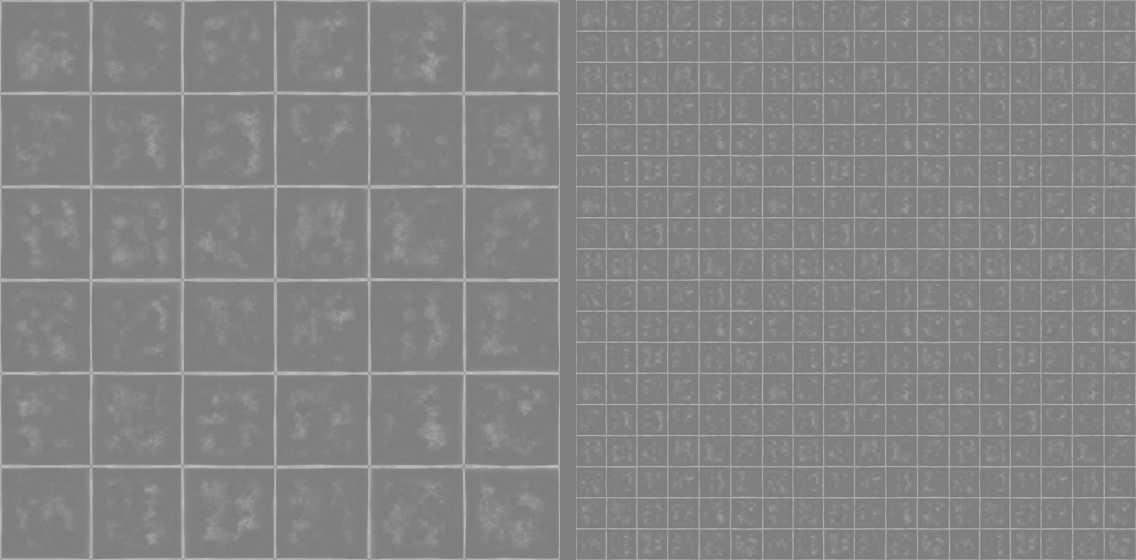
Left: one tile. Right: repeated 3 by 3.
Write a Shadertoy shader that draws this texture map.

```glsl
// Square grey tiles with pale, slightly uneven grout, seamless on all sides.
// Distance to a gently warped grid gives the grout; wrapping value noise
// gives the cloudy wear inside each tile and the worn rims of a few tiles.

const float TILES = 6.0;             // repeats across and down
const vec3 TILE_COLOR = vec3(0.497);
const vec3 GROUT_COLOR = vec3(0.715);
const vec2 GROUT_HALF = vec2(0.0022, 0.0027); // vertical, horizontal lines
const float GROUT_SOFT = 0.0013;     // edge blur of the grout
const float COLUMN_BOW = 0.0083;     // inner columns drift to the left
const float WOBBLE = 0.0016;         // hand-laid waviness of the lines
const float CLOUD_GAIN = 0.115;      // brightness of the cloudy wear
const float RIM_GAIN = 0.10;         // brightness of worn rims
const float GRAIN_GAIN = 0.012;
const float PI = 3.14159265;

// Integer hash of a cell, 0..1
float hash(vec2 cell, float seed) {
    uvec3 q = uvec3(ivec3(cell, seed)) * uvec3(1597u, 7919u, 3571u);
    uint n = (q.x ^ (q.y << 8) ^ (q.z << 16)) + q.x * 31u + q.y * 17u;
    n = (n ^ (n >> 16)) * 73244475u;
    n = (n ^ (n >> 15)) * 39916801u;
    n ^= n >> 16;
    return float(n & 65535u) / 65535.0;
}

// Value noise over the unit square that wraps after a whole period
float noise(vec2 uv, vec2 period, float seed) {
    vec2 p = uv * period;
    vec2 i = floor(p), f = fract(p);
    f = f * f * (3.0 - 2.0 * f);
    vec2 a = mod(i, period), b = mod(i + 1.0, period);
    return mix(mix(hash(a, seed), hash(vec2(b.x, a.y), seed), f.x),
               mix(hash(vec2(a.x, b.y), seed), hash(b, seed), f.x), f.y);
}

float fbm(vec2 uv, float period, float seed) {
    float sum = 0.0, gain = 0.5;
    for (int k = 0; k < 4; k++) {
        sum += gain * noise(uv, vec2(period), seed + float(k));
        period *= 2.0;
        gain *= 0.55;
    }
    return sum / 1.01;
}

// Cloudy wear in two loose upright bands, fading out before the rim
float clouds(vec2 uv, vec2 f, vec2 tile) {
    float shift = 0.12 * (hash(tile, 20.0) - 0.5);
    vec2 band = (vec2(f.x) - vec2(0.29, 0.68) - shift) / 0.13;
    vec2 weight = 0.45 + 0.55 * vec2(hash(tile, 21.0), hash(tile, 22.0));
    float spread = 0.2 + dot(exp(-band * band), weight * vec2(0.75, 1.0));
    vec2 inside = smoothstep(0.06, 0.24, f) * smoothstep(0.06, 0.24, 1.0 - f);
    float blotch = smoothstep(0.38, 0.82, fbm(uv, 48.0, 23.0));
    float speck = 0.65 + 0.7 * noise(uv, vec2(230.0), 29.0);
    return blotch * speck * spread * inside.x * inside.y;
}

// Pale haze along a few randomly chosen tile sides
float wornRim(vec2 uv, vec2 f, vec2 tile) {
    vec4 side = vec4(f, 1.0 - f);
    vec4 chance = vec4(hash(tile, 31.0), hash(tile, 32.0),
                       hash(tile, 33.0), hash(tile, 34.0));
    vec4 haze = exp(-side / 0.035) * smoothstep(0.82, 1.0, chance);
    return dot(haze, vec4(1.0)) * (0.4 + 1.1 * fbm(uv, 36.0, 35.0));
}

void mainImage(out vec4 fragColor, in vec2 fragCoord) {
    vec2 uv = fragCoord / iResolution.xy;
    float pixel = 1.0 / min(iResolution.x, iResolution.y);

    // Warped tile grid
    vec2 bent = uv;
    bent.x += COLUMN_BOW * abs(sin(PI * uv.x));
    bent += WOBBLE * (vec2(noise(uv, vec2(12.0), 1.0),
                           noise(uv, vec2(12.0), 2.0)) - 0.5);
    vec2 grid = bent * TILES;
    vec2 tile = mod(floor(grid), TILES);
    vec2 f = fract(grid);
    vec2 dist = min(f, 1.0 - f) / TILES;

    // Tile surface
    float wear = CLOUD_GAIN * clouds(uv, f, tile);
    wear += RIM_GAIN * wornRim(uv, f, tile);
    wear += GRAIN_GAIN * (noise(uv, vec2(256.0), 3.0) - 0.5);
    vec3 color = TILE_COLOR + wear;

    // Grout with varying width, a faint halo and duller crossings
    vec2 vary = vec2(noise(uv, vec2(18.0, 30.0), 4.0),
                     noise(uv, vec2(30.0, 18.0), 5.0));
    vec2 halfWidth = GROUT_HALF * (0.78 + 0.44 * vary);
    float soft = max(GROUT_SOFT, pixel * 0.75);
    vec2 line = 1.0 - smoothstep(halfWidth - soft, halfWidth + soft, dist);
    vec2 halo = exp(-max(dist - halfWidth, 0.0) / 0.0025) * vary;
    color += 0.055 * max(halo.x, halo.y);
    float tone = 0.88 + 0.18 * fbm(uv, 60.0, 6.0) - 0.12 * line.x * line.y;
    color = mix(color, GROUT_COLOR * tone, max(line.x, line.y));

    fragColor = vec4(color, 1.0);
}
```
